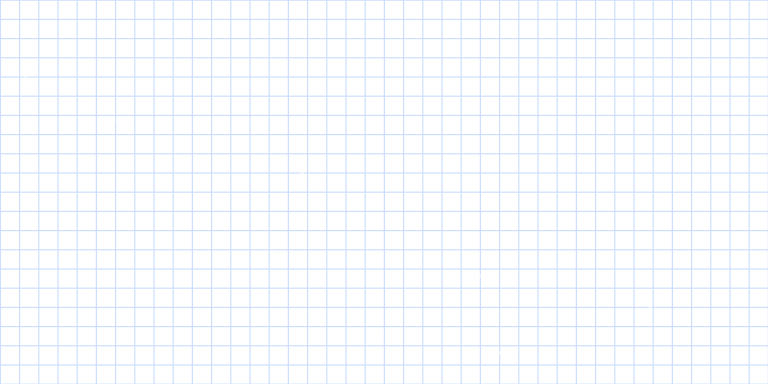
Write a WebGL 2 fragment shader that draws this pattern.

```glsl
#version 300 es
precision highp float;

#define ROWS 20.0
#define LINE_WIDTH 0.06
#define GRID_OFFSET vec2(0.02, -0.01)
#define PAPER_COLOR vec3(1.0)
#define LINE_COLOR vec3(0.80, 0.867, 1.0)
#define FLECK_RATE 0.03
#define FLECK_RADIUS 0.09
#define FLECK_FADE 0.6

uniform vec2 u_resolution;
out vec4 fragColor;

vec3 hash3(vec2 cell) {
    vec3 q = fract(cell.xyx * vec3(0.1031, 0.1030, 0.0973));
    q += dot(q, q.yxz + 33.33);
    return fract((q.xxy + q.yzz) * q.zyx);
}

// Share of a pixel covered by the nearest line, on each axis
vec2 lineCoverage(vec2 p, float pixel) {
    vec2 d = abs(fract(p + 0.5) - 0.5);
    vec2 high = min(d + 0.5 * pixel, vec2(0.5 * LINE_WIDTH));
    vec2 low = max(d - 0.5 * pixel, vec2(-0.5 * LINE_WIDTH));
    return clamp((high - low) / pixel, 0.0, 1.0);
}

// Sparse cellular specks where the ink is thin
float fleckMask(vec2 p, float pixel) {
    vec2 home = floor(p + 0.5);
    vec3 random = hash3(home + 17.0);
    vec2 center = home + (random.xy - 0.5) * 0.8;
    float edge = length(p - center) - FLECK_RADIUS;
    float inside = 1.0 - smoothstep(-pixel, pixel, edge);
    return inside * step(random.z, FLECK_RATE);
}

void main() {
    // Square cells, sized by the canvas height
    float pixel = ROWS / u_resolution.y;
    vec2 p = gl_FragCoord.xy * pixel - GRID_OFFSET;

    // Ruled lines, joined at the crossings
    vec2 coverage = lineCoverage(p, pixel);
    float ink = 1.0 - (1.0 - coverage.x) * (1.0 - coverage.y);
    ink *= 1.0 - FLECK_FADE * fleckMask(p, pixel);

    fragColor = vec4(mix(PAPER_COLOR, LINE_COLOR, ink), 1.0);
}
```
